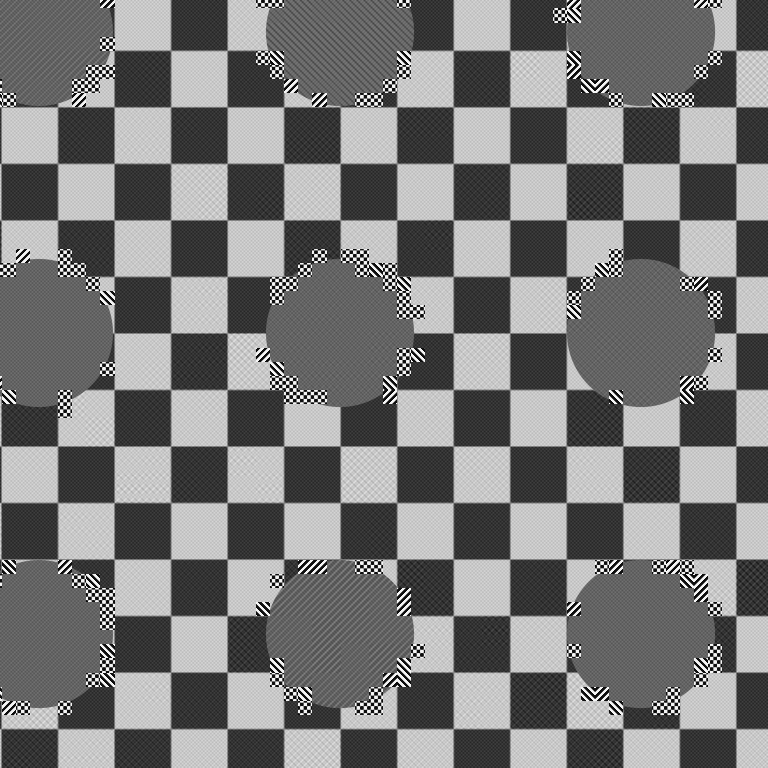
A WebGL 2 fragment shader for this pattern:

```glsl
#version 300 es
precision highp float;
// Grey checkerboard under a lattice of flat discs, all with a fine woven grain.
// Cells carry faint hashed ripples; small blocks along the disc rims break
// into high-contrast rings and stripes, as in coarse block compression.

#define CELL 0.0736              // side of one check
#define CELL_ORIGIN vec2(0.002, 0.0506)
#define DISC_PITCH 0.392         // distance between disc centres
#define DISC_ORIGIN vec2(0.4427, 0.5664)
#define DISC_RADIUS 0.0964
#define BLOCKS 4.0               // rim blocks per check side
#define WEAVE 0.055              // strength of the woven grain
#define RIPPLE 0.065             // strongest faint ripple
#define RIM_DAMAGE 0.78          // share of broken blocks on the diagonals

uniform vec2 u_resolution;
out vec4 fragColor;

const float PI = 3.14159265;
const vec3 LIGHT = vec3(0.785);
const vec3 DARK = vec3(0.2);
const vec3 DISC = vec3(0.39);
const vec3 WHITE = vec3(0.96);
const vec3 BLACK = vec3(0.05);

float hash(vec2 p) {
    vec3 q = fract(p.xyx * vec3(0.1031, 0.1030, 0.0973));
    q += dot(q, q.yzx + 33.33);
    return fract((q.x + q.y) * q.z);
}

// Offset from the nearest disc centre
vec2 discOffset(vec2 uv) {
    return (fract((uv - DISC_ORIGIN) / DISC_PITCH + 0.5) - 0.5) * DISC_PITCH;
}

// +1 on even checks, -1 on odd ones, smoothed over one pixel
float checker(vec2 cell, float pixel) {
    vec2 side = clamp(sin(PI * cell) / (PI * pixel), -1.0, 1.0);
    return side.x * side.y;
}

// Wave in one of four layouts: dots, rows, or either diagonal
float ripple(vec2 p, float pick) {
    vec2 a = 2.0 * PI * p;
    if (pick < 0.5) return cos(a.x) * cos(a.y);
    if (pick < 0.7) return cos(a.x) * cos(a.y) * cos(a.y * 0.25);
    return cos(a.x + (pick < 0.85 ? a.y : -a.y));
}

// Black and white glyph of one rim block, q in 0..1
float rimGlyph(vec2 q, float pick) {
    vec2 a = 4.0 * PI * (q - vec2(0.25, 0.5));
    if (pick < 0.6) return cos(a.x) * cos(a.y);              // rings
    float slant = pick < 0.8 ? q.y : -q.y;
    return cos(4.0 * PI * (q.x + slant));                    // stripes
}

// Does this block sit on a rim and break up?
bool isBroken(vec2 block) {
    vec2 centre = (block + 0.5) * CELL / BLOCKS + CELL_ORIGIN;
    vec2 d = discOffset(centre);
    float r = length(d);
    float onRim = abs(r - DISC_RADIUS - 0.001) * BLOCKS / CELL;
    float diagonal = abs(2.0 * d.x * d.y) / (r * r + 1e-5);
    float chance = RIM_DAMAGE * smoothstep(0.1, 0.65, diagonal);
    return onRim < 0.58 && hash(block + 71.0) < chance;
}

void main() {
    vec2 uv = gl_FragCoord.xy / u_resolution.y;
    float pixel = 1.0 / u_resolution.y;
    vec2 cell = (uv - CELL_ORIGIN) / CELL;
    vec2 cellId = floor(cell);

    // Checks and discs
    vec3 color = mix(DARK, LIGHT, 0.5 + 0.5 * checker(cell, pixel / CELL));
    float edge = length(discOffset(uv)) - DISC_RADIUS;
    float disc = 1.0 - smoothstep(-0.7 * pixel, 0.7 * pixel, edge);
    color = mix(color, DISC, disc);

    // Woven grain, finer than the ripples
    vec2 thread = cell * BLOCKS * 8.0 * PI;
    color += WEAVE * sin(thread.x) * sin(thread.y);

    // Faint ripple: one layout per check, or one per disc
    vec2 discId = floor((uv - DISC_ORIGIN) / DISC_PITCH + 0.5);
    vec2 id = disc > 0.5 ? discId + 40.0 : cellId + 7.0;
    float strength = RIPPLE * pow(hash(id + 19.0), 2.0);
    strength *= 0.5 + hash(floor(cell * 2.0) + 133.0);
    float pick = hash(id + 3.0) * (disc > 0.5 ? 1.0 : 0.7);
    color += strength * ripple(cell * BLOCKS * 2.0, pick);

    // Broken blocks on the rims
    vec2 blockPos = cell * BLOCKS;
    vec2 block = floor(blockPos);
    if (isBroken(block)) {
        vec2 q = fract(blockPos);
        if (hash(block + 211.0) < 0.5) q = q.yx;
        float glyph = rimGlyph(q, hash(block + 17.0));
        color = mix(BLACK, WHITE, smoothstep(-0.35, 0.35, glyph));
    }
    fragColor = vec4(clamp(color, 0.0, 1.0), 1.0);
}
```
